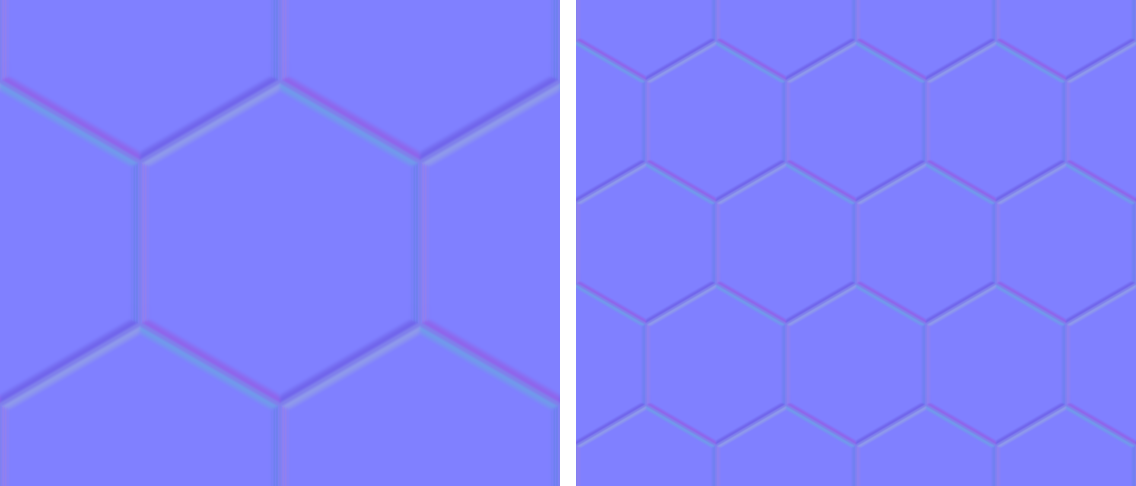
Left, the tile; right, the same tile 2 across and 2 down.
A WebGL 1 fragment shader for this texture map:

```glsl
precision highp float;
// Tangent-space normal map of pointy-top hexagonal tiles parted by soft grooves.
// Two interleaved rectangular lattices give the nearest tile; the distance to
// its sides shapes the bevel, and the upright sides carry fine ribbing.

#define COLUMNS 2.0        // tiles across
#define ROW_PAIRS 1.0      // pairs of staggered rows down
#define BEVEL_WIDTH 0.042  // groove half width, in tile widths
#define BEVEL_PEAK 0.014   // distance from the groove line to the steepest slope
#define TILT 0.115         // strength of the slanted bevels
#define UPRIGHT_TILT 0.085 // strength of the upright bevels
#define BLUE_DROP 0.075    // loss of blue inside the groove
#define RIBS 96.0          // ribs per tile width, even so that rows agree
#define RIB_DEPTH 0.6      // contrast of the ribs
#define MITRE 300.0        // sharpness of the joints at the corners

const float SQRT3 = 1.7320508;
uniform vec2 u_resolution;

// Offset of a point from the centre of its nearest hexagon of unit width.
vec2 hexLocal(vec2 p) {
  vec2 cell = vec2(1.0, SQRT3);
  vec2 rowA = mod(p, cell) - 0.5 * cell;
  vec2 rowB = mod(p + 0.5 * cell, cell) - 0.5 * cell;
  return dot(rowA, rowA) < dot(rowB, rowB) ? rowA : rowB;
}

// Ribs along x, faded out where they get finer than the pixels.
float ribPattern(float x) {
  float cyclesPerPixel = RIBS * COLUMNS / u_resolution.x;
  float visible = 1.0 - smoothstep(0.4, 0.5, cyclesPerPixel);
  return 0.5 + 0.5 * visible * cos(6.2831853 * RIBS * x);
}

void main() {
  vec2 uv = gl_FragCoord.xy / u_resolution;
  vec2 p = uv * vec2(COLUMNS, ROW_PAIRS * SQRT3);
  // Half a tile aside, so that a whole tile sits in the middle.
  vec2 local = hexLocal(p + vec2(0.5, 0.0));

  // Signed position along the three side normals, and distance to each side.
  vec2 axisRight = vec2(0.5, 0.5 * SQRT3);
  vec2 axisLeft = vec2(-0.5, 0.5 * SQRT3);
  vec3 along = vec3(local.x, dot(local, axisRight), dot(local, axisLeft));
  vec3 sideDist = 0.5 - abs(along);
  float edge = min(sideDist.x, min(sideDist.y, sideDist.z));

  // Blend the nearest sides, mitred at the corners.
  vec3 weight = exp(-MITRE * (sideDist - edge));
  weight /= weight.x + weight.y + weight.z;
  vec3 side = weight * sign(along);

  // Groove profile: flat on its line, steepest close by, level on the tile.
  float fade = 1.0 - smoothstep(BEVEL_PEAK, BEVEL_WIDTH, edge);
  float slope = smoothstep(0.0, BEVEL_PEAK, edge) * fade;

  float rib = mix(1.0, 1.0 - RIB_DEPTH + RIB_DEPTH * ribPattern(p.x), weight.x);
  vec2 slant = TILT * (side.y * axisRight + side.z * axisLeft);
  vec2 upright = vec2(UPRIGHT_TILT * side.x, 0.0);
  vec2 tilt = slope * rib * (slant + upright);

  // Red runs against x, green along y.
  vec3 color = vec3(0.5 - tilt.x, 0.5 + tilt.y, 1.0 - BLUE_DROP * fade * rib);
  gl_FragColor = vec4(color, 1.0);
}
```
